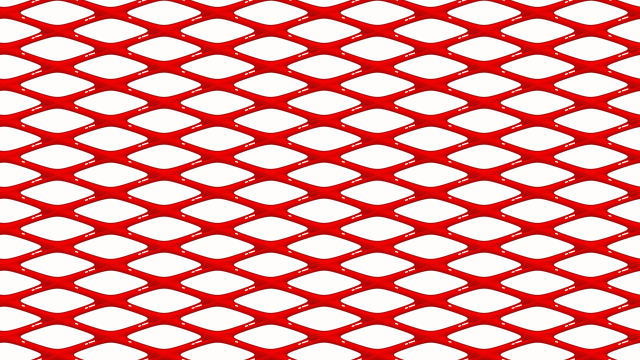
This pattern is drawn by a Shadertoy shader. Its source:

```glsl
// Glossy red expanded-metal mesh over white: rounded rhombic holes on a staggered lattice.
// Each pixel is folded to its nearest hole; an implicit rounded rhombus cuts the opening,
// and the signed offset from the strand centre line shades the metal. Whole repeats tile.

const vec2  REPEATS     = vec2(6.0, 10.0);     // cells across and down
const vec2  PHASE       = vec2(0.539, 0.645);  // hole centre inside a cell
const vec2  CELL        = vec2(2.963, 1.0);    // cell size, in cell heights
const float SLOPE       = CELL.y / CELL.x;     // rise of the strands
const float HOLE_SIZE   = 0.421;
const float ROUND_TOP   = 0.2315;              // rounding of top and bottom corners
const float ROUND_SIDE  = 0.067;               // rounding of left and right corners
const float EDGE_SOFT   = 0.02;
const float RIM_WIDTH   = 0.05;
const float GLINT_WIDTH = 0.018;

const vec3 BACKGROUND = vec3(1.00, 0.99, 0.99);
const vec3 RED_LIT    = vec3(0.95, 0.01, 0.01);
const vec3 RED_SHADE  = vec3(0.74, 0.02, 0.02);
const vec3 RED_DARK   = vec3(0.50, 0.04, 0.04);

// Offset from the nearest point of a lattice with one hole per cell
vec2 cellOffset(vec2 uv) {
    return (fract(uv + 0.5) - 0.5) * CELL;
}

float rhombus(vec2 p) {
    return SLOPE * abs(p.x) + abs(p.y);
}

// Nearest hole centre among the two interleaved lattices
vec2 nearestHole(vec2 uv) {
    vec2 a = cellOffset(uv);
    vec2 b = cellOffset(uv + 0.5);
    return rhombus(a) < rhombus(b) ? a : b;
}

// Approximate distance to the hole outline, positive on the metal
float holeDistance(vec2 p) {
    vec2 s = sqrt(p * p + vec2(ROUND_TOP * ROUND_TOP, ROUND_SIDE * ROUND_SIDE));
    vec2 gradient = vec2(SLOPE, 1.0) * p / s;
    return (SLOPE * s.x + s.y - HOLE_SIZE) / max(length(gradient), 0.2);
}

// Distance to a short stroke with the given centre, half length and slope
float strokeDistance(vec2 p, vec2 centre, float halfLength, float slope) {
    vec2 along = normalize(vec2(1.0, slope));
    vec2 q = p - centre;
    return length(q - along * clamp(dot(q, along), -halfLength, halfLength));
}

// White reflections on the upper side of the strands
float glintDistance(vec2 p) {
    float d = strokeDistance(p, vec2(0.955, -0.142), 0.075, SLOPE);
    d = min(d, strokeDistance(p, vec2(0.805, -0.200), 0.025, SLOPE));
    return min(d, strokeDistance(p, vec2(-0.950, -0.140), 0.025, -SLOPE));
}

vec3 metalColor(vec2 p, float d, float aa) {
    // Signed height across the strand: positive on its upper side
    float side = -p.y / sqrt(p.y * p.y + 0.006);
    float height = (rhombus(p) - 0.5 * CELL.y) * -side;
    // The upper side lies below a hole, so the offset from the centre line flips there
    height = -height;
    vec3 color = mix(RED_SHADE, RED_LIT, smoothstep(-0.10, 0.05, -height * 1.0));

    // Soft shadow at the left of each junction
    vec2 junction = vec2(p.x - sign(p.x) * 0.5 * CELL.x, p.y);
    vec2 toShadow = (junction - vec2(-0.30, -0.06)) / vec2(0.24, 0.09);
    color = mix(color, RED_DARK, 0.6 * exp(-dot(toShadow, toShadow)));

    // Dark rim, then glints
    color = mix(color, RED_DARK, 0.8 * (1.0 - smoothstep(0.0, RIM_WIDTH, d)));
    float glint = 1.0 - smoothstep(-aa, aa, glintDistance(p) - GLINT_WIDTH);
    return mix(color, BACKGROUND, glint);
}

void mainImage(out vec4 fragColor, in vec2 fragCoord) {
    vec2 uv = fragCoord / iResolution.xy * REPEATS - PHASE;
    float pixel = REPEATS.y / iResolution.y;
    vec2 p = nearestHole(uv);
    float d = holeDistance(p);

    float aa = max(0.75 * pixel, EDGE_SOFT);
    float coverage = smoothstep(-aa, aa, d);
    vec3 color = mix(BACKGROUND, metalColor(p, d, 0.6 * pixel), coverage);
    fragColor = vec4(color, 1.0);
}
```
